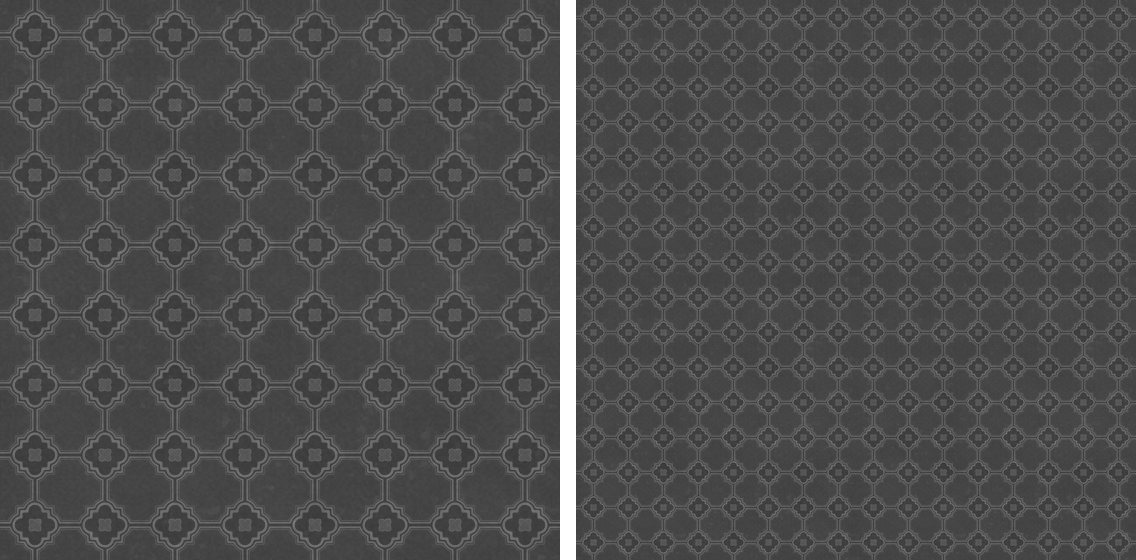
Left: one tile. Right: repeated 2 by 2.
A WebGL 1 fragment shader for this pattern:

```glsl
precision highp float;
// Charcoal tiles: stepped quatrefoil medallions joined by double-line bars, lightly worn.
uniform vec2 u_resolution;

const float REPEATS = 8.0;
const vec3 GROUND = vec3(0.268);
const vec3 MID = vec3(0.345);
const vec3 LIGHT = vec3(0.435);

float hash(vec2 p) {
  return fract(sin(dot(p, vec2(127.1, 311.7))) * 43758.5453);
}

// Value noise that wraps after a whole number of lattice steps.
float wrapNoise(vec2 uv, float period) {
  vec2 p = uv * period;
  vec2 i = floor(p);
  vec2 f = fract(p);
  f = f * f * (3.0 - 2.0 * f);
  vec2 a = mod(i, period);
  vec2 b = mod(i + 1.0, period);
  return mix(mix(hash(a), hash(vec2(b.x, a.y)), f.x),
             mix(hash(vec2(a.x, b.y)), hash(b), f.x), f.y);
}

float wrapFbm(vec2 uv, float period) {
  float sum = 0.0;
  float gain = 0.5;
  for (int i = 0; i < 4; i++) {
    sum += gain * wrapNoise(uv, period);
    period *= 2.0;
    gain *= 0.5;
  }
  return sum / 0.9375;
}

float smoothMin(float a, float b, float k) {
  float h = max(k - abs(a - b), 0.0) / k;
  return min(a, b) - 0.25 * h * h * k;
}

// Square with a round lobe on each side, leaving a step at every corner.
float medallion(vec2 p, float halfSide, float lobe) {
  p = abs(p);
  float square = -smoothMin(halfSide - p.x, halfSide - p.y, 0.025);
  vec2 q = p.x > p.y ? p : p.yx;
  float circle = length(q - vec2(halfSide, 0.0)) - lobe;
  return smoothMin(square, circle, 0.025);
}

// Pinched square: four diagonal lobes around a broad core.
float blossom(vec2 p, float reach, float lobe) {
  p = abs(p);
  float petals = length(p - reach) - lobe;
  float core = max(p.x, p.y) - 1.35 * reach;
  return smoothMin(petals, core, 0.03);
}

float fill(float d, float px) {
  return 1.0 - smoothstep(-0.5 * px, 0.5 * px, d);
}

float line(float d, float width, float px) {
  return fill(abs(d) - 0.5 * width, px);
}

// Low relief leaves around the middle of the open field.
float rosette(vec2 p) {
  float r = length(p);
  float a = atan(p.y, p.x);
  float leaves = 0.24 + 0.07 * cos(8.0 * a) + 0.03 * cos(16.0 * a);
  return smoothstep(0.025, 0.0, abs(r - leaves))
       + smoothstep(0.03, 0.0, abs(r - 0.1 - 0.03 * cos(4.0 * a)));
}

void main() {
  vec2 uv = gl_FragCoord.xy / u_resolution;
  float px = 1.1 * REPEATS / min(u_resolution.x, u_resolution.y);
  vec2 p = fract(uv * REPEATS) - 0.5;
  vec2 fieldPos = fract(uv * REPEATS + 0.5) - 0.5;

  float frame = medallion(p, 0.195, 0.11);
  float bars = min(abs(p.x), abs(p.y)) - 0.031;
  float lattice = smoothMin(frame - 0.05, bars, 0.02);
  float bloom = blossom(p, 0.047, 0.04);

  float cloud = wrapFbm(uv, 12.0);
  float grain = wrapNoise(uv, 256.0);
  float wear = wrapFbm(uv + 0.37, 48.0);

  // Ground, with faint leaves and a shaded groove inside the lattice.
  vec3 col = GROUND + 0.018 * rosette(fieldPos) * wear * smoothstep(0.04, 0.09, lattice);
  col += 0.012 * exp(-abs(lattice - 0.03) * 40.0);
  col -= 0.02 * fill(lattice, px);

  // Raised lines, dulled where worn.
  float polish = mix(0.85, 1.0, smoothstep(0.3, 0.6, wear));
  col = mix(col, MID, 0.85 * line(lattice - 0.03, 0.016, px));
  col = mix(col, LIGHT, 0.95 * polish * line(lattice, 0.021, px));
  col = mix(col, LIGHT, polish * line(frame, 0.034, px));

  // Central blossom with a fine rim.
  col = mix(col, MID, 0.9 * fill(bloom, px));
  col = mix(col, LIGHT, 0.8 * polish * line(bloom, 0.011, px));

  // Dust, grain and sparse scuffs.
  col += 0.03 * (cloud - 0.5) + 0.026 * (grain - 0.5);
  col += 0.025 * smoothstep(0.68, 0.82, wear);
  gl_FragColor = vec4(col, 1.0);
}
```
